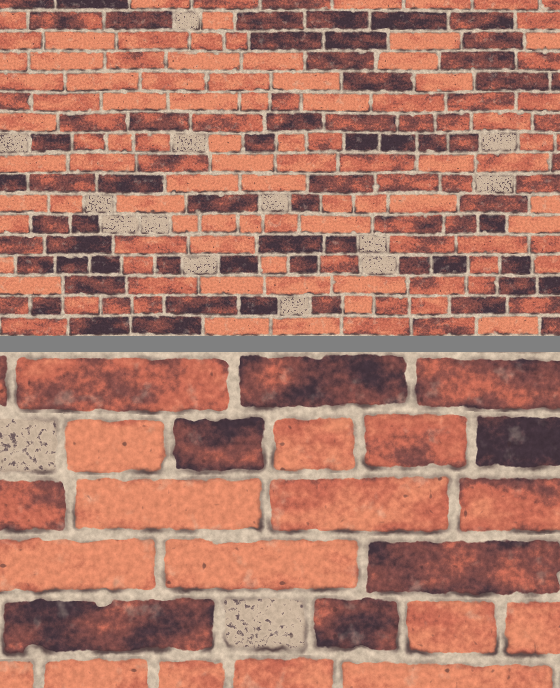
Top: the whole. Bottom: its middle third, enlarged.
A Shadertoy shader for this texture:

```glsl
// Weathered brick wall: courses of long and short bricks in pale, gritty mortar.

const float COURSES = 16.5;    // brick rows over the canvas height
const float STRETCHER = 3.37;  // long brick pitch, in row heights
const float JOINT = 0.17;      // mortar width, in row heights

const vec3 BURNT  = vec3(0.27, 0.21, 0.24);
const vec3 UMBER  = vec3(0.51, 0.31, 0.29);
const vec3 RUST   = vec3(0.77, 0.42, 0.34);
const vec3 ORANGE = vec3(0.89, 0.55, 0.42);
const vec3 CREAM  = vec3(0.80, 0.71, 0.62);
const vec3 MORTAR = vec3(0.85, 0.77, 0.68);
const vec3 SHADOW = vec3(0.25, 0.18, 0.19);

float hash(vec2 p) {
    vec3 q = fract(p.xyx * vec3(0.1031, 0.1030, 0.0973));
    q += dot(q, q.yzx + 33.33);
    return fract((q.x + q.y) * q.z);
}

float cornerSlope(vec2 cell, vec2 offset) {
    float angle = 6.2832 * hash(cell);
    return dot(vec2(cos(angle), sin(angle)), offset);
}

// Gradient noise, roughly -0.7 to 0.7
float noise(vec2 p) {
    vec2 i = floor(p), f = fract(p);
    vec2 s = f * f * f * (f * (f * 6.0 - 15.0) + 10.0);
    vec2 e = vec2(0.0, 1.0);
    return mix(mix(cornerSlope(i, f), cornerSlope(i + e.yx, f - e.yx), s.x),
               mix(cornerSlope(i + e, f - e), cornerSlope(i + 1.0, f - 1.0), s.x), s.y);
}

float fbm(vec2 p) {
    float sum = 0.0, gain = 1.0;
    for (int i = 0; i < 4; i++) {
        sum += gain * noise(p);
        p = mat2(1.6, 1.2, -1.2, 1.6) * p + 7.3;
        gain *= 0.55;
    }
    return sum;
}

// Chance that a long brick is replaced by two short ones
float headerChance(float row) {
    bool mixedCourse = mod(row, 2.0) == 1.0 && row < 12.0;
    return !mixedCourse ? 0.08 : mod(row, 6.0) == 3.0 ? 0.97 : 0.45;
}

float jointAt(float k, float row) {
    return k + 0.16 * (hash(vec2(k, row) + 51.0) - 0.5);
}

// Brick under p: returns left and right joints; writes its id and whether it is short
vec2 brickSpan(vec2 p, float row, out vec2 id, out bool isShort) {
    float shift = 0.5 * mod(row, 2.0) + 0.35 * hash(vec2(row, 8.0));
    float x = p.x / STRETCHER + shift;
    float k = floor(x);
    if (x < jointAt(k, row)) k -= 1.0;
    else if (x > jointAt(k + 1.0, row)) k += 1.0;
    vec2 span = vec2(jointAt(k, row), jointAt(k + 1.0, row));
    id = vec2(k * 2.0, row);
    isShort = hash(id + 17.0) < headerChance(row);
    if (isShort) {
        float middle = mix(span.x, span.y, 0.5 + 0.18 * (hash(id + 29.0) - 0.5));
        if (x < middle) span.y = middle;
        else { span.x = middle; id.x += 1.0; }
    }
    return (span - shift) * STRETCHER;
}

float roundedBox(vec2 p, vec2 halfSize, float radius) {
    vec2 d = abs(p) - halfSize + radius;
    return length(max(d, 0.0)) + min(max(d.x, d.y), 0.0) - radius;
}

vec3 firedClay(float heat) {
    vec3 c = mix(BURNT, UMBER, smoothstep(0.0, 0.35, heat));
    c = mix(c, RUST, smoothstep(0.3, 0.55, heat));
    return mix(c, ORANGE, smoothstep(0.5, 0.9, heat));
}

vec3 brickColor(vec2 p, vec2 id, bool isShort, float depth) {
    vec2 grainPos = p + 19.0 * hash(id + 3.0);
    float stain = fbm(grainPos * vec2(0.7, 1.3));
    float grit = fbm(p * 9.0);
    float heat = 0.04 + 0.95 * hash(id + 5.0) + 0.42 * stain + 0.1 * grit;
    heat -= 0.2 * smoothstep(0.16, 0.0, depth) * smoothstep(-0.2, 0.5, noise(p * 2.0));
    vec3 c = firedClay(heat);
    // A few short bricks are pale and pitted
    if (isShort && hash(id + 41.0) < 0.13)
        c = mix(CREAM, BURNT, 0.75 * smoothstep(0.1, 0.6, grit + 0.4 * stain));
    // Lime dust and small dark pits
    c = mix(c, MORTAR, 0.3 * smoothstep(0.2, 0.8, fbm(p * 2.3 + 40.0)));
    c = mix(c, SHADOW, 0.5 * smoothstep(0.42, 0.6, noise(p * 7.0 + 90.0)));
    return c * (1.0 + 0.13 * grit);
}

void mainImage(out vec4 fragColor, in vec2 fragCoord) {
    vec2 p = fragCoord / iResolution.y * COURSES;
    float pixel = COURSES / iResolution.y;

    // Uneven courses
    vec2 wall = p + vec2(0.0, 0.1 * noise(p * vec2(0.22, 0.4)));
    float row = floor(wall.y);
    vec2 id;
    bool isShort;
    vec2 span = brickSpan(wall, row, id, isShort);

    // Brick outline with chipped edges
    vec2 center = vec2(0.5 * (span.x + span.y), row + 0.5);
    center.y += 0.05 * (hash(id + 63.0) - 0.5);
    vec2 halfSize = 0.5 * vec2(span.y - span.x, 1.0) - 0.5 * JOINT;
    vec2 q = wall - center;
    float d = roundedBox(q, halfSize, 0.07) + 0.055 * fbm(p * 2.8);
    d += 0.12 * smoothstep(0.3, 0.6, noise(p * 1.7 + 25.0));
    float brick = 1.0 - smoothstep(-pixel, pixel, d);

    // Mortar, brick face and broken shadow lines along the edges
    vec3 mortar = MORTAR * (0.97 + 0.16 * fbm(p * 8.0 + 60.0));
    vec3 color = mix(mortar, brickColor(p, id, isShort, -d), brick);
    float lowerEdge = smoothstep(0.1, -0.4, q.y);
    float rim = exp(-pow((d - 0.015) / (0.035 + 0.5 * pixel), 2.0));
    float broken = smoothstep(-0.35, 0.4, noise(p * 2.2 + 11.0));
    color = mix(color, SHADOW, rim * broken * mix(0.35, 0.8, lowerEdge));

    fragColor = vec4(clamp(color, 0.0, 1.0), 1.0);
}
```
